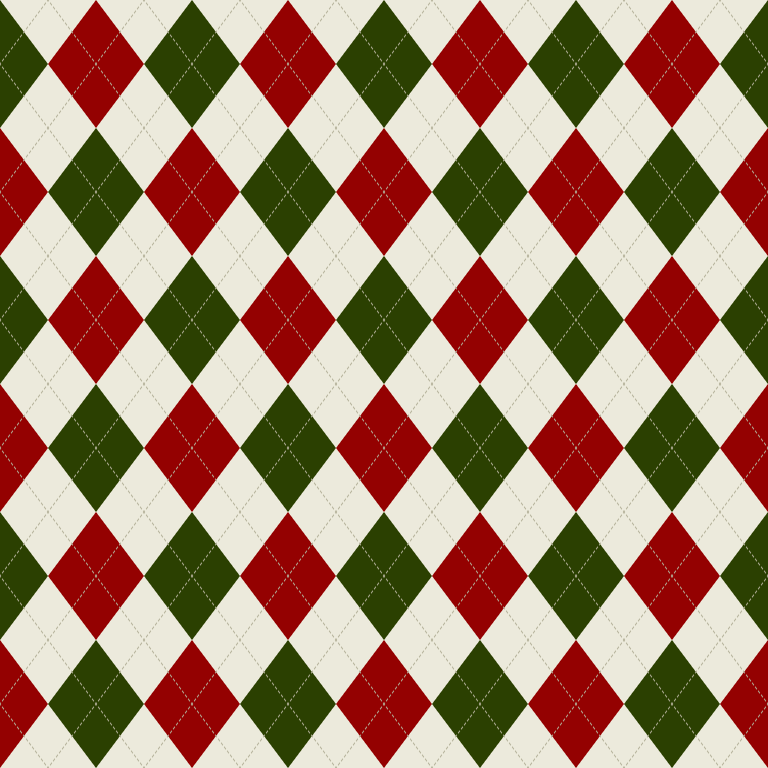
A WebGL 2 fragment shader for this pattern:

```glsl
#version 300 es
precision highp float;
// Argyle: red and green diamonds on cream, crossed by thin dashed stitching.

uniform vec2 u_resolution;
out vec4 fragColor;

// Share of a pixel of width px, at distance d, inside a band of the given half width.
float bandCoverage(float d, float halfWidth, float px) {
  return max(min(d + 0.5 * px, halfWidth) - max(d - 0.5 * px, -halfWidth), 0.0) / px;
}

// Dashed lines midway between integers of 'across'; 'along' runs down their length.
float stitches(float across, float along, float px) {
  float lineDistance = abs(fract(across) - 0.5) / 10.0;
  float dashDistance = abs(fract(along * 16.0 + 0.5) - 0.5) * 0.0065;
  return bandCoverage(lineDistance, 0.0006, px) * bandCoverage(dashDistance, 0.0022, px);
}

void main() {
  vec2 uv = gl_FragCoord.xy / u_resolution;
  float px = 1.0 / min(u_resolution.x, u_resolution.y);
  vec3 cream = vec3(0.927, 0.919, 0.861);
  vec3 red = vec3(0.58, 0.005, 0.005);
  vec3 green = vec3(0.168, 0.25, 0.004);
  vec3 thread = vec3(0.70, 0.69, 0.60);

  // Eight columns centred on the left edge, six rows
  vec2 grid = uv * vec2(8.0, 6.0);
  vec2 cell = floor(grid + vec2(0.5, 0.0));
  vec2 local = abs(grid - cell - vec2(0.0, 0.5));

  // Diamonds alternate in colour like a checkerboard
  float inside = (0.5 - local.x - local.y) / 10.0;
  vec3 diamond = mix(red, green, mod(cell.x + cell.y, 2.0));
  vec3 color = mix(cream, diamond, clamp(inside / px + 0.5, 0.0, 1.0));

  // Stitching through the diamond centres in both diagonal directions
  float rising = grid.x - grid.y;
  float falling = grid.x + grid.y;
  float stitch = max(stitches(rising, falling, px), stitches(falling, rising, px));
  fragColor = vec4(mix(color, thread, stitch), 1.0);
}
```
